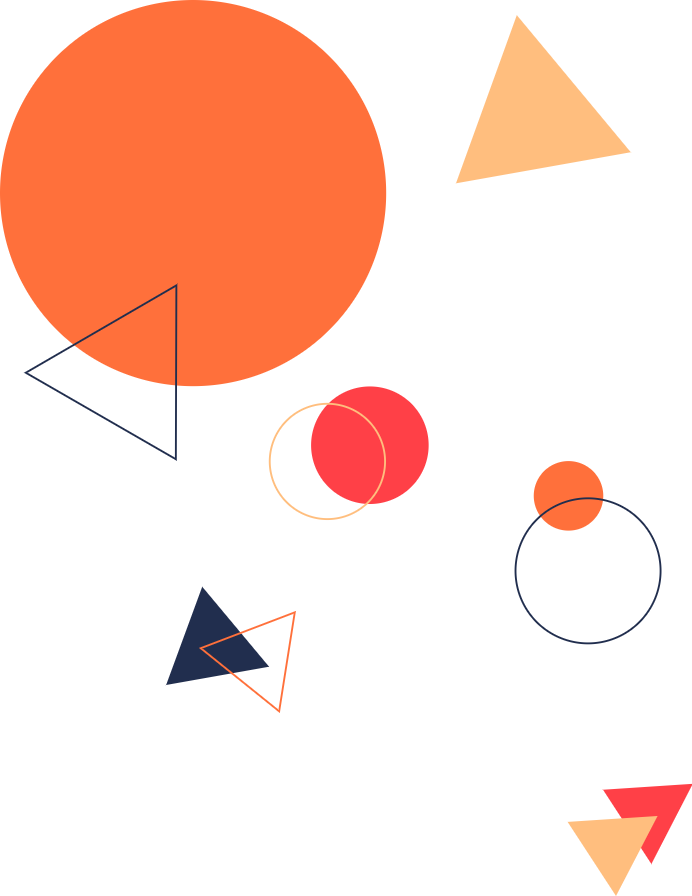
A Shadertoy shader for this background:

```glsl
// Flat circles and triangles, filled and outlined, scattered on white.

// Lengths are in canvas heights, origin at the lower left.
const float STROKE = 0.0021;

const vec3 WHITE  = vec3(1.0);
const vec3 ORANGE = vec3(1.0, 0.44, 0.23);
const vec3 PEACH  = vec3(1.0, 0.745, 0.494);
const vec3 RED    = vec3(1.0, 0.25, 0.28);
const vec3 NAVY   = vec3(0.13, 0.18, 0.305);

// Signed distance to a circle, negative inside
float circle(vec2 p, vec2 center, float radius) {
    return length(p - center) - radius;
}

// Signed distance to the line through a and b, positive on its left
float edgeLine(vec2 p, vec2 a, vec2 b) {
    vec2 along = normalize(b - a);
    return dot(p - a, vec2(-along.y, along.x));
}

// Triangle with clockwise corners; half-planes keep the tips sharp
float triangle(vec2 p, vec2 a, vec2 b, vec2 c) {
    return max(edgeLine(p, a, b), max(edgeLine(p, b, c), edgeLine(p, c, a)));
}

// Band of stroke width just inside a shape's border
float outline(float d) {
    return abs(d + 0.5 * STROKE) - 0.5 * STROKE;
}

// Lay a shape over the colour with an edge one pixel wide
void paint(inout vec3 color, vec3 ink, float d) {
    color = mix(color, ink, clamp(0.5 - d * iResolution.y, 0.0, 1.0));
}

void mainImage(out vec4 fragColor, in vec2 fragCoord) {
    vec2 p = fragCoord / iResolution.y;
    vec3 color = WHITE;

    // Upper left: large disc and outlined triangle
    paint(color, ORANGE, circle(p, vec2(0.2155, 0.7845), 0.2155));
    paint(color, NAVY, outline(triangle(p,
        vec2(0.0267, 0.5840), vec2(0.1979, 0.6833), vec2(0.1973, 0.4857))));

    // Upper right: large triangle
    paint(color, PEACH, triangle(p,
        vec2(0.5768, 0.9831), vec2(0.7040, 0.8301), vec2(0.5089, 0.7954)));

    // Middle: disc and overlapping ring
    paint(color, RED, circle(p, vec2(0.4128, 0.5031), 0.0656));
    paint(color, PEACH, outline(circle(p, vec2(0.3654, 0.4850), 0.0654)));

    // Right: small disc and ring
    paint(color, ORANGE, circle(p, vec2(0.6345, 0.4466), 0.0388));
    paint(color, NAVY, outline(circle(p, vec2(0.6563, 0.3629), 0.0820)));

    // Lower left: solid and outlined triangles
    paint(color, NAVY, triangle(p,
        vec2(0.2257, 0.3452), vec2(0.3003, 0.2559), vec2(0.1854, 0.2355)));
    paint(color, ORANGE, outline(triangle(p,
        vec2(0.2220, 0.2769), vec2(0.3303, 0.3182), vec2(0.3123, 0.2042))));

    // Lower right: pair of solid triangles
    paint(color, RED, triangle(p,
        vec2(0.6730, 0.1186), vec2(0.7732, 0.1252), vec2(0.7270, 0.0357)));
    paint(color, PEACH, triangle(p,
        vec2(0.6335, 0.0827), vec2(0.7339, 0.0893), vec2(0.6875, 0.0)));

    fragColor = vec4(color, 1.0);
}
```
